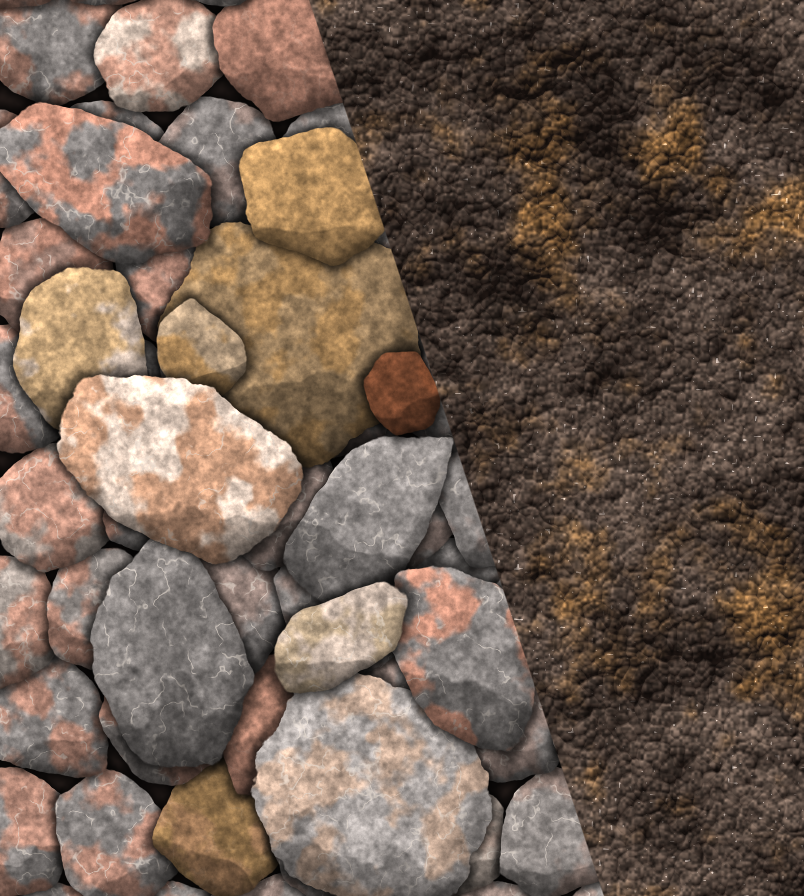
Reproduce this texture procedurally as a WebGL 2 fragment shader.

```glsl
#version 300 es
precision highp float;
// A pile of angular stones, cut along a slanted line against dark crumbly soil.
uniform vec2 u_resolution;
out vec4 fragColor;

float hash(vec2 p) {
  vec3 q = fract(p.xyx * 0.1031);
  q += dot(q, q.yzx + 33.33);
  return fract((q.x + q.y) * q.z);
}
float noise(vec2 p) {
  vec2 i = floor(p), f = fract(p), e = vec2(0, 1);
  f = f * f * (3.0 - 2.0 * f);
  return mix(mix(hash(i), hash(i + e.yx), f.x), mix(hash(i + e), hash(i + e.yy), f.x), f.y);
}
float fbm(vec2 p) {
  float sum = 0.0, amp = 0.533;
  for (int i = 0; i < 4; i++, amp *= 0.5) {
    sum += amp * noise(p);
    p = mat2(1.6, 1.2, -1.2, 1.6) * p + 7.3;
  }
  return sum;
}
float blob(vec2 p, vec2 center, vec2 size) {
  vec2 q = (p - center) / size;
  return exp(-dot(q, q));
}
// Rounded grains, highest at each jittered cell point
float crumbs(vec2 p) {
  float nearest = 1.0;
  for (int k = 0; k < 9; k++) {
    vec2 id = floor(p) + vec2(k % 3 - 1, k / 3 - 1);
    vec2 d = id + vec2(hash(id), hash(id + 51.7)) - p;
    nearest = min(nearest, dot(d, d));
  }
  return 1.0 - nearest;
}
float soilHeight(vec2 p) {
  return fbm(p * 12.0) + 0.22 * crumbs(p * 45.0) + 0.16 * crumbs(p * 110.0);
}

vec3 soil(vec2 p) {
  vec2 w = p + 0.008 * (vec2(noise(p * 50.0), noise(p * 50.0 + 40.0)) - 0.5);
  float h = soilHeight(w), relief = h - soilHeight(w + vec2(-0.001, 0.003));
  // Clay-rich zones and deep hollows
  float clay = blob(w, vec2(0.61, 0.79), vec2(0.04, 0.15)) + blob(w, vec2(0.75, 0.84), vec2(0.05))
    + blob(w, vec2(0.87, 0.75), vec2(0.06, 0.05)) + blob(w, vec2(0.86, 0.31), vec2(0.06, 0.09))
    + 0.5 * blob(w, vec2(0.67, 0.32), vec2(0.09, 0.12));
  clay = smoothstep(0.42, 0.9, 0.45 * clay + 0.8 * fbm(p * 30.0));
  float hollow = blob(w, vec2(0.7, 0.69), vec2(0.05, 0.09)) + blob(w, vec2(0.7, 0.19), vec2(0.05, 0.06))
    + blob(w, vec2(0.5, 0.8), vec2(0.06, 0.08));
  float shade = clamp(0.52 + 4.5 * relief + 1.2 * (h - 0.79) - 0.2 * hollow, 0.0, 1.2);
  vec3 lit = mix(vec3(0.41, 0.345, 0.305), vec3(0.66, 0.48, 0.29), clay);
  vec3 col = mix(vec3(0.09, 0.065, 0.055), lit, shade) * (0.6 + 0.8 * noise(p * 300.0));
  // Mineral glints
  return col + 0.4 * shade * smoothstep(0.9, 0.98, noise(p * 230.0 + 9.0));
}

// Paints one faceted stone, with contact shadow, over col
void stone(inout vec3 col, vec2 p, vec2 center, vec2 size, float turn, vec3 tint, vec3 stain) {
  vec2 r = p - center, slope = vec2(0);
  mat2 spin = mat2(cos(turn), sin(turn), -sin(turn), cos(turn));
  vec2 q = (r * spin) / size;
  if (dot(q, q) > 3.2) return;
  float seed = hash(floor(center * 900.0)), total = 0.0;
  // Smooth maximum of side planes gives the outline and its slope
  for (int i = 0; i < 7; i++) {
    float k = float(i), a = 0.898 * (k + 0.6 * hash(vec2(k, seed * 91.0)));
    vec2 dir = vec2(cos(a), sin(a));
    float weight = exp(14.0 * dot(q, dir) / mix(0.84, 1.05, hash(vec2(k + 9.0, seed * 57.0))));
    total += weight;
    slope += weight * dir;
  }
  float d = log(total) / 14.0 + 0.12 * (fbm(p * 45.0) - 0.5);
  float gap = (d - 1.0) * min(size.x, size.y), px = 0.8 / u_resolution.y;
  col *= mix(0.25, 1.0, smoothstep(-0.004, 0.014, gap));
  if (gap > px) return;
  // Bevel light and a darker lower face
  vec3 normal = normalize(vec3(spin * slope / total * smoothstep(0.65, 1.1, d), 0.9));
  float light = 0.45 + 0.78 * max(dot(normal, normalize(vec3(-0.3, 0.55, 0.85))), 0.0);
  float face = r.y / size.y + (seed - 0.5) * r.x / size.x + 0.45 + 0.8 * (fbm(p * 20.0) - 0.5);
  light *= mix(0.73, 1.02, smoothstep(-0.04, 0.04, face));
  // Stains, grain and pale veins
  vec2 t = p + seed * 17.0;
  float mottle = fbm(t * 80.0), warm = smoothstep(0.17, 0.27, tint.r - tint.b);
  vec3 rock = mix(tint, stain, smoothstep(0.44, 0.58, fbm(t * 22.0)));
  rock *= (0.7 + 0.6 * mottle) * (0.75 + 0.5 * fbm(p * 200.0));
  float vein = 1.0 - smoothstep(0.0, 0.03, abs(fbm(t * 32.0 + 5.0) - 0.5));
  vein *= smoothstep(0.35, 0.6, mottle) * (1.0 - warm);
  rock = mix(rock, vec3(0.82, 0.78, 0.74), 0.6 * vein);
  col = mix(col, rock * light, 1.0 - smoothstep(-px, px, gap));
}

vec3 pile(vec2 p) {
  vec3 col = vec3(0.13, 0.1, 0.09), gray = vec3(0.49, 0.47, 0.46), red = vec3(0.64, 0.46, 0.39);
  vec3 ochre = vec3(0.64, 0.5, 0.33), pale = vec3(0.83, 0.75, 0.69);
  // Filler stones in staggered rows, coloured by zone
  for (int k = 0; k < 9; k++) {
    float row = floor(p.y * 8.0) + float(k / 3 - 1), shift = 0.5 * mod(row + 1.0, 2.0);
    vec2 id = vec2(floor(p.x * 8.0 + shift) + float(k % 3 - 1), row);
    float a = hash(id + 20.0), b = hash(id + 51.0);
    vec2 c = (id + vec2(0.5 - shift, 0.55) + 0.15 * (vec2(a, b) - 0.5)) / 8.0;
    float rusty = blob(c, vec2(0.31, 0.96), vec2(0.07)) + blob(c, vec2(0.3, 0.18), vec2(0.06)) + blob(c, vec2(0.03, 0.72), vec2(0.06));
    float light = blob(c, vec2(0.18, 0.95), vec2(0.06)) + blob(c, vec2(0.53, 0.06), vec2(0.06)) + blob(c, vec2(0.03, 0.38), vec2(0.08));
    vec3 tint = mix(mix(gray, red, min(rusty, 1.0)), pale * 0.92, min(light, 1.0));
    tint = mix(tint, ochre * 0.8, blob(c, vec2(0.25, 0.07), vec2(0.05, 0.08)));
    stone(col, p, c, vec2(0.068, 0.07) + 0.012 * vec2(b, a), a - 0.5, tint, mix(tint, red * 1.1, c.x < 0.2 ? 0.8 : 0.3));
  }
  // Dominant stones, back to front
  stone(col, p, vec2(0.33, 0.63), vec2(0.165, 0.135), -0.35, ochre * 0.92, vec3(0.56, 0.46, 0.34));
  stone(col, p, vec2(0.347, 0.785), vec2(0.09, 0.07), -0.35, ochre * 1.08, ochre);
  stone(col, p, vec2(0.11, 0.8), vec2(0.13, 0.077), -0.45, gray, red * 1.15);
  stone(col, p, vec2(0.09, 0.61), vec2(0.08, 0.094), 0.2, vec3(0.7, 0.58, 0.43), pale * 0.9);
  stone(col, p, vec2(0.224, 0.603), vec2(0.056, 0.045), -0.9, ochre, vec3(0.64, 0.55, 0.45));
  stone(col, p, vec2(0.405, 0.42), vec2(0.118, 0.067), 0.85, gray, gray * 1.15);
  stone(col, p, vec2(0.19, 0.277), vec2(0.083, 0.13), 0.15, gray * 0.88, gray);
  stone(col, p, vec2(0.2, 0.472), vec2(0.143, 0.092), -0.5, pale * 1.05, vec3(0.74, 0.57, 0.46));
  stone(col, p, vec2(0.415, 0.11), vec2(0.125, 0.135), 0.3, gray * 1.25, vec3(0.7, 0.6, 0.53));
  stone(col, p, vec2(0.515, 0.27), vec2(0.115, 0.077), -0.9, gray, red * 1.15);
  stone(col, p, vec2(0.38, 0.288), vec2(0.092, 0.05), 0.6, vec3(0.66, 0.58, 0.48), pale * 0.9);
  stone(col, p, vec2(0.45, 0.56), vec2(0.041, 0.047), 0.2, vec3(0.48, 0.28, 0.18), vec3(0.4, 0.24, 0.16));
  return col;
}

void main() {
  vec2 p = gl_FragCoord.xy / u_resolution.y;
  // Slanted cut between the two materials
  float side = p.x - 0.674 + 0.329 * p.y, px = 1.0 / u_resolution.y;
  vec3 col = side < px ? pile(p) : vec3(0);
  if (side > -px) col = mix(col, soil(p), smoothstep(-px, px, side));
  fragColor = vec4(clamp(col, 0.0, 1.0), 1.0);
}
```
